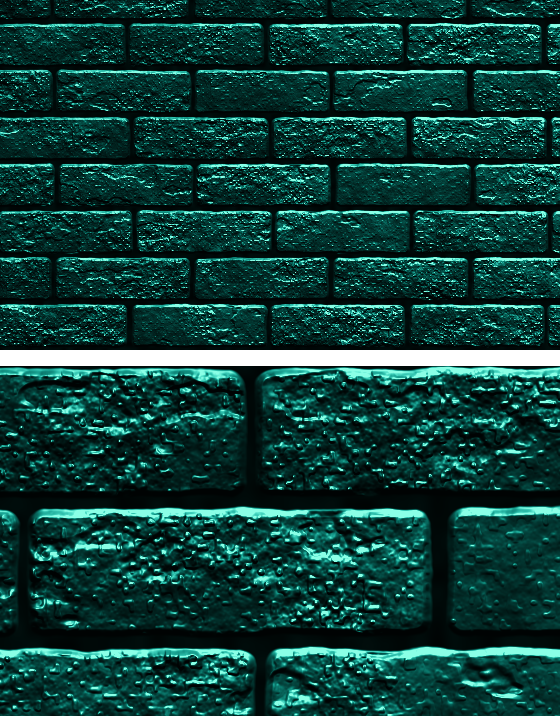
Top, the full canvas; bottom, a detail of the centre.
Reproduce this texture procedurally as a Shadertoy shader.

```glsl
// Glossy teal brick wall: worn running-bond courses lit from above.

// Layout, in canvas heights
const float COURSE = 0.1337;              // height of one course
const float PITCH = 0.396;                // length of one brick plus joint
const float BASE_Y = 0.002;               // lowest bed joint
const float EVEN_SHIFT = -0.021;          // first upright joint, even courses
const float ODD_SHIFT = 0.156;            // first upright joint, odd courses
const float SHIFT_JITTER = 0.022;
const vec2 HALF_BRICK = vec2(0.1925, 0.0612);
const float CORNER = 0.016;

// Relief
const float EDGE_WEAR = 0.008;
const float RIM_HEIGHT = 0.0058;
const float CHIP_DEPTH = 0.0026;
const float GRAIN_DEPTH = 0.0052;
const float SPECK_DEPTH = 0.0011;

// Light and colour
const vec3 LIGHT = vec3(0.12, 0.85, 0.51);
const float AMBIENT = 0.012;
const float DIFFUSE = 0.58;
const float GLOSS = 0.8;
const float SHININESS = 24.0;
const float JOINT_TONE = 0.035;
const vec3 TINT = vec3(0.5, 1.0, 0.90);

struct Surface {
    float height;
    float edge;   // signed distance to the brick outline
    float seed;   // random value of the brick
};

float hash(vec2 p) {
    vec3 q = fract(p.xyx * 0.1031);
    q += dot(q, q.yzx + 33.33);
    return fract((q.x + q.y) * q.z);
}

float noise(vec2 p) {
    vec2 i = floor(p), f = fract(p);
    f = f * f * (3.0 - 2.0 * f);
    return mix(mix(hash(i), hash(i + vec2(1, 0)), f.x),
               mix(hash(i + vec2(0, 1)), hash(i + vec2(1, 1)), f.x), f.y);
}

float fbm(vec2 p) {
    float sum = 0.0, amplitude = 0.5;
    for (int i = 0; i < 4; i++) {
        sum += amplitude * noise(p);
        p = mat2(1.6, 1.2, -1.2, 1.6) * p + 17.3;
        amplitude *= 0.5;
    }
    return sum;
}

float roundedBox(vec2 p, vec2 halfSize, float radius) {
    vec2 q = abs(p) - halfSize + radius;
    return length(max(q, 0.0)) + min(max(q.x, q.y), 0.0) - radius;
}

Surface wall(vec2 p) {
    // Find the brick and its local coordinates
    float row = floor((p.y - BASE_Y) / COURSE);
    float shift = mod(row, 2.0) < 0.5 ? EVEN_SHIFT : ODD_SHIFT;
    shift += (hash(vec2(row, 7.0) + 20.0) - 0.5) * SHIFT_JITTER;
    float column = floor((p.x - shift) / PITCH);
    vec2 id = vec2(column, row) + 40.0;
    float seed = hash(id);
    vec2 center = (vec2(column, row) + 0.5) * vec2(PITCH, COURSE) + vec2(shift, BASE_Y);
    vec2 q = p - center;
    q.x += (hash(id + 11.0) - 0.5) * 0.005;
    q.y += q.x * (hash(id + 23.0) - 0.5) * 0.014;

    // Worn outline and thin, uneven rim
    vec2 grainPos = p + seed * 9.0;
    float d = roundedBox(q, HALF_BRICK, CORNER);
    d += (fbm(grainPos * 26.0) - 0.42) * EDGE_WEAR;
    float rim = RIM_HEIGHT * mix(0.45, 1.3, noise(grainPos * vec2(24.0, 9.0)));
    float height = rim * smoothstep(0.002, -0.0075, d) - 0.5 * q.y * q.y;

    // Chipped ledges and pitted patches, differing from brick to brick
    float face = smoothstep(0.0, -0.006, d);
    float chips = fbm(grainPos * vec2(12.0, 18.0));
    height -= face * CHIP_DEPTH * smoothstep(0.57, 0.64, chips);
    float rough = mix(0.45, 0.95, hash(id + 5.0));
    rough += 0.9 * smoothstep(0.45, 0.8, noise(grainPos * vec2(9.0, 14.0)));
    float grain = GRAIN_DEPTH * (fbm(grainPos * 46.0) - 0.47);
    float specks = SPECK_DEPTH * smoothstep(0.55, 0.9, noise(grainPos * 170.0));
    height += face * rough * (grain + specks);
    return Surface(height, d, seed);
}

void mainImage(out vec4 fragColor, in vec2 fragCoord) {
    vec2 p = fragCoord / iResolution.y;
    float across = fragCoord.x / iResolution.x;
    float eps = max(0.0014, 0.6 / iResolution.y);

    // Normal from the relief
    Surface s = wall(p);
    vec2 slope = vec2(wall(p + vec2(eps, 0)).height, wall(p + vec2(0, eps)).height) - s.height;
    vec3 normal = normalize(vec3(-slope / eps, 1.0));

    // Diffuse and glossy light
    vec3 light = normalize(LIGHT);
    vec3 halfway = normalize(light + vec3(0, 0, 1));
    float diffuse = max(dot(normal, light), 0.0);
    float gloss = pow(max(dot(normal, halfway), 0.0), SHININESS);
    float patches = fbm(p * vec2(7.0, 10.0) + s.seed * 5.0);
    float gain = mix(0.75, 1.2, across) * mix(0.85, 1.15, s.seed) * (0.6 + 0.8 * patches);
    float tone = AMBIENT + gain * (DIFFUSE * diffuse * diffuse + GLOSS * gloss);

    // Dark joints, then tint with pale highlights
    float aa = 0.7 / iResolution.y;
    float brick = smoothstep(0.001 + aa, -0.001 - aa, s.edge);
    float joint = JOINT_TONE * (0.4 + 1.2 * noise(p * 60.0));
    tone = min(mix(joint, tone, brick), 1.0);
    fragColor = vec4(TINT * vec3(pow(tone, 4.0) + 0.08 * tone, tone, tone), 1.0);
}
```
